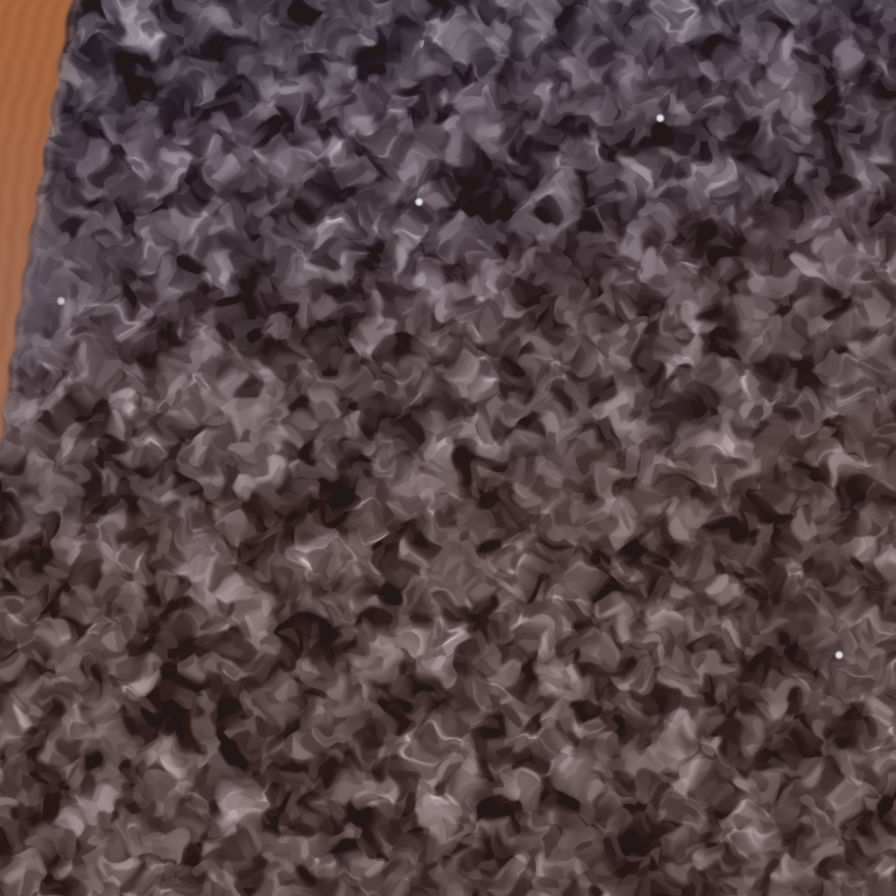
Reproduce this texture procedurally as a WebGL 1 fragment shader.

```glsl
precision highp float;
// Speckled dark granite slab with ringed grains, beside a sliver of warm wood.

uniform vec2 u_resolution;

#define COARSE_SCALE 23.0
#define MEDIUM_SCALE 45.0
#define FINE_SCALE 82.0
#define RING_SCALE 15.0
#define RING_CHANCE 0.38
#define GLINT_CHANCE 0.03
#define GRAIN_SOFTNESS 11.0
#define CONTRAST 0.56
#define STONE_COLOR vec3(0.325, 0.268, 0.277)
#define WOOD_COLOR vec3(0.62, 0.41, 0.31)
#define RIM_COLOR vec3(0.52, 0.44, 0.44)
#define HAZE_COLOR vec3(0.37, 0.33, 0.37)

float hash(vec2 p) {
  vec3 q = fract(vec3(p.xyx) * 0.1031);
  q += dot(q, q.yzx + 33.33);
  return fract((q.x + q.y) * q.z);
}

vec2 hash2(vec2 p) {
  return vec2(hash(p + 17.3), hash(p + 71.9));
}

// Layered sines bend the cell borders into ragged outlines.
vec2 warp(vec2 p) {
  p += 0.005 * vec2(sin(p.y * 83.0 + 2.0 * sin(p.x * 47.0)),
                    sin(p.x * 91.0 + 2.0 * sin(p.y * 53.0)));
  return p + 0.0016 * vec2(sin(p.y * 271.0 + p.x * 90.0),
                           sin(p.x * 247.0 - p.y * 110.0));
}

// Cellular noise: one random tone per grain, blended softly at the borders.
float grains(vec2 p) {
  vec2 cell = floor(p);
  float total = 0.0;
  float weights = 0.0;
  for (int y = -1; y <= 1; y++) {
    for (int x = -1; x <= 1; x++) {
      vec2 id = cell + vec2(float(x), float(y));
      vec2 d = p - id - 0.1 - 0.8 * hash2(id);
      float w = exp(-GRAIN_SOFTNESS * dot(d, d));
      total += w * hash(id + 5.7);
      weights += w;
    }
  }
  return total / weights - 0.5;
}

// Scattered wobbly grains: x is the pale rim, y the flat interior.
vec2 rings(vec2 p) {
  vec2 cell = floor(p);
  vec2 result = vec2(0.0);
  for (int y = -1; y <= 1; y++) {
    for (int x = -1; x <= 1; x++) {
      vec2 id = cell + vec2(float(x), float(y));
      vec2 d = p - id - 0.2 - 0.6 * hash2(id);
      float seed = hash(id + 31.0);
      d.y *= 0.9 + 0.7 * seed;
      float angle = atan(d.y, d.x + 0.0001);
      float radius = mix(0.14, 0.46, seed * seed);
      radius *= 1.0 + 0.13 * sin(3.0 * angle + 40.0 * seed)
                    + 0.08 * sin(5.0 * angle + 90.0 * seed);
      float present = step(hash(id + 53.0), RING_CHANCE);
      float edge = length(d) - radius;
      float broken = 0.65 + 0.35 * sin(2.0 * angle + 70.0 * seed);
      float rim = exp(-edge * edge / 0.0026) * broken;
      float fill = 1.0 - smoothstep(-0.09, 0.02, edge);
      result = max(result, present * vec2(rim, fill));
    }
  }
  return result;
}

// Rare bright mineral points.
float glints(vec2 p) {
  vec2 id = floor(p);
  float d = length(p - id - 0.2 - 0.6 * hash2(id + 9.0));
  return step(hash(id + 83.0), GLINT_CHANCE) * (1.0 - smoothstep(0.02, 0.06, d));
}

void main() {
  vec2 uv = gl_FragCoord.xy / u_resolution;
  vec2 p = warp(uv);

  // Stone tone from three grain sizes and the ringed grains.
  float fine = grains(p * FINE_SCALE + 19.0);
  float tone = 0.36 * grains(p * COARSE_SCALE)
             + 0.48 * grains(p * MEDIUM_SCALE + 7.0) + 0.28 * fine;
  vec2 ring = rings(p * RING_SCALE + 3.0);
  tone = mix(tone, 0.04 + 0.2 * fine, 0.55 * ring.y);
  tone += ring.x * (0.17 + 0.12 * fine);
  tone += 0.5 * max(tone, 0.0) * max(tone, 0.0) - 0.025;

  // Cool light above, warmer and browner below.
  vec3 tint = mix(vec3(0.012, -0.002, -0.010), vec3(-0.022, -0.004, 0.028),
                  smoothstep(0.25, 1.0, uv.y - 0.15 * uv.x));
  vec3 color = STONE_COLOR + tint + CONTRAST * tone * vec3(1.0, 1.0, 1.03);
  color = max(color, vec3(0.13, 0.09, 0.09));
  color = mix(color, vec3(0.88, 0.87, 0.90), glints(uv * 10.0 + 4.0));

  // The slab border curves towards the left side of the canvas.
  float rise = max((uv.y - 0.48) / 0.52, 0.0);
  float border = uv.x - 0.082 * pow(rise, 1.15) + 0.0015 * sin(uv.y * 130.0);
  float haze = exp(-pow((uv.y - 0.67) / 0.08, 2.0)) * (1.0 - smoothstep(0.01, 0.06, border));
  color = mix(color, HAZE_COLOR, 0.8 * haze);
  float rim = exp(-pow((border - 0.004) / 0.005, 2.0)) * smoothstep(0.0, 0.1, rise);
  color = mix(color, RIM_COLOR, rim * (0.55 + 0.5 * fine));

  // Wood, more orange towards the top, with faint grain along its length.
  vec3 wood = WOOD_COLOR + vec3(0.02, -0.02, -0.07) * smoothstep(0.6, 1.0, uv.y);
  wood += 0.012 * sin(border * 350.0 + 2.0 * sin(uv.y * 17.0));
  float woodMask = (1.0 - smoothstep(-0.006, 0.002, border)) * smoothstep(0.0, 0.06, rise);
  gl_FragColor = vec4(mix(color, wood, woodMask), 1.0);
}
```
